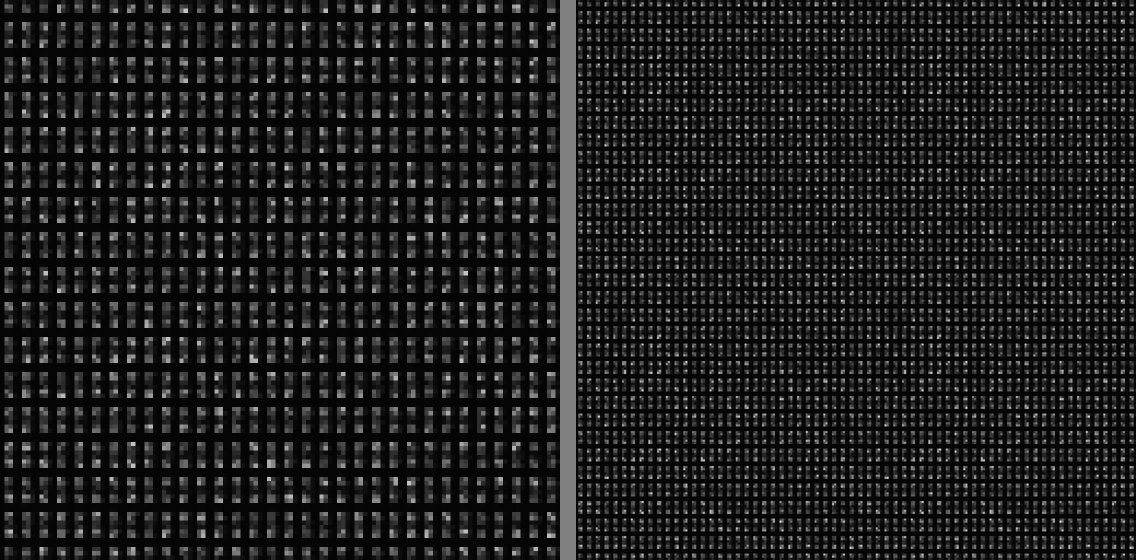
Left: one tile. Right: repeated 2 by 2.
This pattern is drawn by a WebGL 2 fragment shader. Its source:

```glsl
#version 300 es
precision highp float;

#define GLYPHS vec2(32.0, 16.0)   // glyphs across and down
#define GLYPH_CELLS vec2(4.0, 8.0) // square cells per glyph
#define BACKGROUND 0.018
#define INK_MIN 0.165
#define INK_RANGE 0.62
#define JOIN_MAX 0.22             // dim stems between glyph halves
#define FRINGE_MAX 0.11           // faint right-hand edge
#define SAMPLES 2

uniform vec2 u_resolution;
out vec4 fragColor;

// Integer hash: two independent values in 0..1 per cell
vec2 hash2(uvec2 p) {
    p = p * 1664525u + 1013904223u;
    p.x += p.y * 1664525u;
    p.y += p.x * 1664525u;
    p ^= p >> 16u;
    p.x += p.y * 1664525u;
    p.y += p.x * 1664525u;
    p ^= p >> 16u;
    return vec2(p >> 8u) / 16777216.0;
}

// 1 when lo <= v <= hi, for whole-number cell indices
float inRange(float v, float lo, float hi) {
    return step(lo - 0.5, v) * step(v, hi + 0.5);
}

float cellBrightness(vec2 uv) {
    // Rows count downward; wrapping the index makes the noise tile
    vec2 grid = GLYPHS * GLYPH_CELLS;
    vec2 cell = mod(floor(vec2(uv.x, 1.0 - uv.y) * grid), grid);
    vec2 local = mod(cell - vec2(0.0, 0.5 * GLYPH_CELLS.y), GLYPH_CELLS);
    vec2 noise = hash2(uvec2(cell));
    float average = 0.5 * (noise.x + noise.y);

    // Two bright 2x2 blocks per glyph, joined by dim stems
    float stemColumns = inRange(local.x, 1.0, 2.0);
    float fringeColumn = inRange(local.x, 3.0, 3.0);
    float blockRows = inRange(local.y, 1.0, 2.0) + inRange(local.y, 5.0, 6.0);
    float joinRows = inRange(local.y, 3.0, 4.0);

    float ink = INK_MIN + INK_RANGE * average * average;
    float join = mix(0.04, JOIN_MAX, noise.x);
    float fringe = mix(BACKGROUND, FRINGE_MAX, noise.y * noise.y);

    float value = BACKGROUND + 0.012 * noise.x * stemColumns;
    value = mix(value, join, stemColumns * joinRows);
    value = mix(value, fringe, fringeColumn * max(blockRows, 0.5 * joinRows));
    return mix(value, ink, stemColumns * blockRows);
}

void main() {
    // Average subpixel samples to smooth the cell edges
    float total = 0.0;
    for (int j = 0; j < SAMPLES; j++) {
        for (int i = 0; i < SAMPLES; i++) {
            vec2 offset = (vec2(i, j) + 0.5) / float(SAMPLES) - 0.5;
            total += cellBrightness((gl_FragCoord.xy + offset) / u_resolution);
        }
    }
    fragColor = vec4(vec3(total / float(SAMPLES * SAMPLES)), 1.0);
}
```
